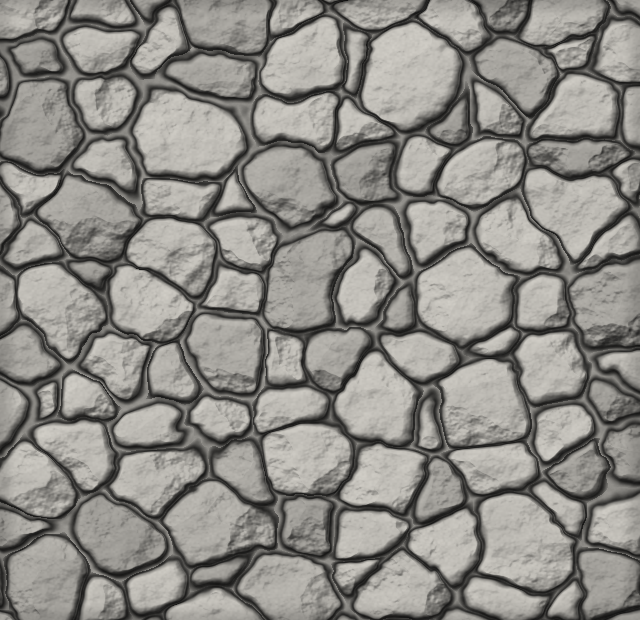
Give the GLSL for this texture, as a WebGL 1 fragment shader.

```glsl
precision highp float;
// Dry grey rubble wall: chiselled stones of mixed size with dark, shadowed joints.
uniform vec2 u_resolution;

const vec2 STONES_PER_HEIGHT = vec2(9.4, 10.5);
const vec3 LIGHT = vec3(-0.33, 0.53, 0.78);
const vec3 STONE_TINT = vec3(1.0, 0.986, 0.952);

struct Stone {
  vec2 id;      // cell that owns the point
  vec2 local;   // position relative to the stone's site
  float edge;   // distance to the rim, positive inside
};

float hash(vec2 p, float seed) {
  vec3 q = fract(p.xyx * 0.1031 + seed * 0.1373);
  q += dot(q, q.yzx + 33.33);
  return fract((q.x + q.y) * q.z);
}

float noise(vec2 p, float seed) {
  vec2 i = floor(p);
  vec2 f = fract(p);
  f = f * f * f * (f * (f * 6.0 - 15.0) + 10.0);
  float low = mix(hash(i, seed), hash(i + vec2(1.0, 0.0), seed), f.x);
  float high = mix(hash(i + vec2(0.0, 1.0), seed), hash(i + 1.0, seed), f.x);
  return mix(low, high, f.y);
}

float fbm(vec2 p, float seed) {
  float sum = 0.0;
  float amp = 0.5;
  for (int i = 0; i < 4; i++) {
    sum += amp * noise(p, seed + float(i));
    p = mat2(1.6, 1.2, -1.2, 1.6) * p + 7.3;
    amp *= 0.48;
  }
  return sum;
}

// Site position in xy, size weight in z
vec3 siteOf(vec2 cell) {
  vec2 jitter = vec2(hash(cell, 1.0), hash(cell, 2.0)) - 0.5;
  float size = hash(cell, 3.0);
  return vec3(cell + 0.5 + 0.8 * jitter, 0.65 * size * size);
}

// Weighted Voronoi cell with wobbly sides and rounded corners
Stone findStone(vec2 p) {
  p += 0.26 * (vec2(noise(p * 1.6, 11.0), noise(p * 1.6, 12.0)) - 0.5);
  p += 0.07 * (vec2(noise(p * 6.0, 13.0), noise(p * 6.0, 14.0)) - 0.5);
  vec2 base = floor(p);
  vec3 own = vec3(0.0);
  vec2 id = base;
  float nearest = 100.0;
  for (int y = -2; y <= 2; y++) {
    for (int x = -2; x <= 2; x++) {
      vec2 cell = base + vec2(float(x), float(y));
      vec3 site = siteOf(cell);
      float power = dot(p - site.xy, p - site.xy) - site.z;
      if (power < nearest) { nearest = power; own = site; id = cell; }
    }
  }
  float rims = 0.0;
  for (int y = -2; y <= 2; y++) {
    for (int x = -2; x <= 2; x++) {
      vec3 site = siteOf(base + vec2(float(x), float(y)));
      float gap = length(site.xy - own.xy);
      if (gap > 0.001) {
        float power = dot(p - site.xy, p - site.xy) - site.z;
        rims += exp(-18.0 * (power - nearest) / (2.0 * gap));
      }
    }
  }
  float inset = 0.025 + 0.07 * pow(hash(id, 4.0), 3.0);
  return Stone(id, p - own.xy, -log(rims + 0.000001) / 18.0 - inset);
}

// Bevelled block cut by a few random planes, with a rough skin
float stoneHeight(Stone s, vec2 p) {
  float rim = 1.0 - clamp(s.edge / 0.13, 0.0, 1.0);
  float rough = fbm(p * 3.0, 21.0);
  float h = 0.085 * (1.0 - rim * rim);
  for (int i = 0; i < 3; i++) {
    float k = float(i) * 3.0 + 30.0;
    float angle = 6.2832 * hash(s.id, k);
    float slope = mix(0.12, 0.5, hash(s.id, k + 1.0));
    float start = mix(0.08, 0.4, hash(s.id, k + 2.0)) + 0.3 * (rough - 0.5);
    h = min(h, 0.085 - slope * (dot(vec2(cos(angle), sin(angle)), s.local) - start));
  }
  return h + 0.075 * rough;
}

float stoneTone(Stone s, vec2 p, vec2 slope) {
  float lit = dot(normalize(vec3(-slope, 1.0)), LIGHT) / LIGHT.z - 1.0;
  float tone = 0.745 - 0.13 * smoothstep(0.55, 1.0, hash(s.id, 5.0));
  tone += 0.07 * (fbm(p * 1.3, 51.0) - 0.47) + 0.035 * (noise(p * 26.0, 55.0) - 0.5);
  tone += lit * (lit > 0.0 ? 0.16 : 0.5);
  return max(tone, 0.18) * mix(0.55, 1.0, smoothstep(-0.01, 0.06, s.edge));
}

float jointTone(float edge, float upperEdge, vec2 p) {
  float tone = mix(0.16, 0.56, smoothstep(0.0, 0.085, -edge));
  tone += 0.14 * (fbm(p * 9.0, 61.0) - 0.47);
  return tone * mix(1.0, 0.6, smoothstep(-0.03, 0.05, upperEdge));
}

void main() {
  vec2 uv = gl_FragCoord.xy / u_resolution.y;
  vec2 p = uv * STONES_PER_HEIGHT + 20.0;
  float pixel = STONES_PER_HEIGHT.y / u_resolution.y;

  // Relief slope from neighbouring heights
  vec2 e = vec2(0.02, 0.0);
  Stone s = findStone(p);
  float h = stoneHeight(s, p);
  vec2 slope = vec2(stoneHeight(findStone(p + e.xy), p + e.xy) - h,
                    stoneHeight(findStone(p + e.yx), p + e.yx) - h) / e.x;

  // Stones over joints, with shadows cast down and right
  float upperEdge = findStone(p + vec2(-0.04, 0.08)).edge;
  float cover = smoothstep(-pixel, pixel, s.edge);
  float tone = mix(jointTone(s.edge, upperEdge, p), stoneTone(s, p, slope), cover);

  // Slight falloff at the border of the wall
  vec2 border = min(gl_FragCoord.xy, u_resolution - gl_FragCoord.xy) / u_resolution;
  tone *= mix(0.84, 1.0, smoothstep(0.0, 0.03, min(border.x, border.y)));
  gl_FragColor = vec4(tone * STONE_TINT, 1.0);
}
```
